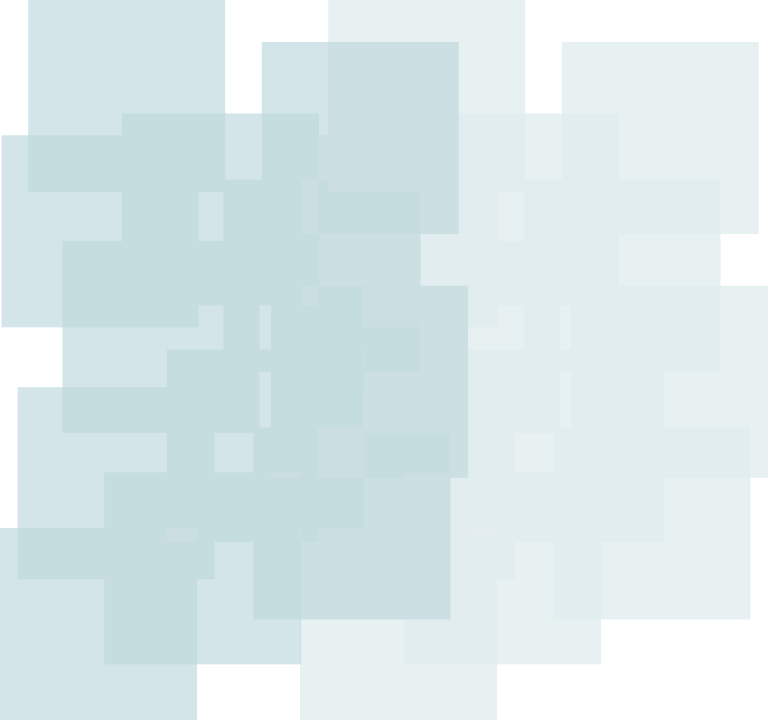
A WebGL 2 fragment shader for this background:

```glsl
#version 300 es
precision highp float;

#define TILE_COUNT 12
#define TILE_SIZE vec2(0.2565, 0.2667)
#define SPREAD vec2(0.353, 0.7333)
#define ECHO_SHIFT vec2(0.3906, 0.0)
#define STEP_X 0.62
#define START_X 0.25
#define JITTER_Y 0.075

uniform vec2 u_resolution;
out vec4 fragColor;

const vec3 PAPER = vec3(1.0);
const vec3 DEEP_ONE = vec3(0.827, 0.898, 0.908);
const vec3 DEEP_MANY = vec3(0.773, 0.867, 0.871);
const vec3 DEEP_FOUR = vec3(0.798, 0.873, 0.888);
const vec3 PALE_ONE = vec3(0.906, 0.945, 0.949);
const vec3 PALE_MANY = vec3(0.882, 0.929, 0.933);
const vec3 PALE_FOUR = vec3(0.894, 0.929, 0.941);
const vec3 DEEP_OVER_PALE = vec3(0.800, 0.878, 0.892);

float saturate(float x) { return clamp(x, 0.0, 1.0); }

float hash(float n) { return fract(sin(n * 127.1 + 3.7) * 437.5); }

// Upper left corner of a tile: even steps downwards, golden steps across
vec2 tileCorner(int index) {
    float i = float(index);
    float across = fract(START_X + STEP_X * i);
    float down = i / float(TILE_COUNT - 1) + JITTER_Y * (hash(i) - 0.4);
    return SPREAD * vec2(smoothstep(0.07, 0.97, across), saturate(down));
}

// Coverage of a tile with edges one pixel soft
float tileMask(vec2 p, vec2 corner) {
    vec2 inside = 0.5 * TILE_SIZE - abs(p - corner - 0.5 * TILE_SIZE);
    vec2 cover = clamp(inside * u_resolution + 0.5, 0.0, 1.0);
    return cover.x * cover.y;
}

// Colour for a number of stacked tiles
vec3 stackColor(float n, vec3 one, vec3 many, vec3 four) {
    vec3 color = mix(PAPER, one, saturate(n));
    color = mix(color, many, saturate(n - 1.0));
    return mix(color, four, saturate(n - 3.0));
}

void main() {
    vec2 p = gl_FragCoord.xy / u_resolution;
    p.y = 1.0 - p.y;

    // Count the deep tiles and their pale echoes
    float deepCount = 0.0;
    float paleCount = 0.0;
    for (int i = 0; i < TILE_COUNT; i++) {
        vec2 corner = tileCorner(i);
        deepCount += tileMask(p, corner);
        paleCount += tileMask(p, corner + ECHO_SHIFT);
    }

    // Blend both stacks
    vec3 pale = stackColor(paleCount, PALE_ONE, PALE_MANY, PALE_FOUR);
    float total = max(deepCount, 1.0) + paleCount;
    vec3 deep = stackColor(total, DEEP_ONE, DEEP_MANY, DEEP_FOUR);
    float singleOverPale = saturate(2.0 - deepCount) * saturate(paleCount);
    deep = mix(deep, DEEP_OVER_PALE, singleOverPale);

    fragColor = vec4(mix(pale, deep, saturate(deepCount)), 1.0);
}
```
